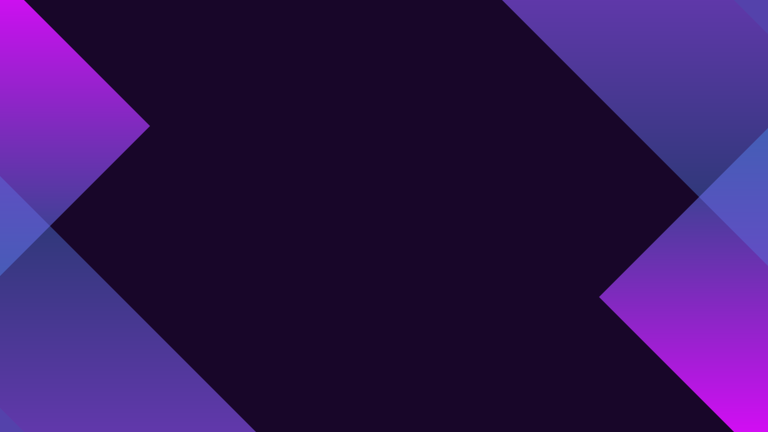
Write a WebGL 2 fragment shader that draws this background.

```glsl
#version 300 es
precision highp float;

uniform vec2 u_resolution;
out vec4 outColor;

// Smooth coverage of the half-plane where a diagonal distance is negative
float inside(float diagonal) {
    float pixel = 1.0 / u_resolution.y;
    return 1.0 - smoothstep(-pixel, pixel, diagonal);
}

void main() {
    // Canvas heights, measured downward from the top left
    vec2 p = gl_FragCoord.xy / u_resolution.y;
    p.y = 1.0 - p.y;

    // Half-turn symmetry: the right side repeats the left one
    vec2 pivot = vec2(0.867, 0.4896);
    if (p.x > pivot.x) p = 2.0 * pivot - p;

    float falling = p.x - p.y;
    float rising = p.x + p.y;

    // Coverage of the magenta arrow, the indigo panel and its corner
    float arrow = inside(falling - 0.0556) * inside(rising - 0.639);
    float panel = inside(falling + 0.4074);
    float corner = inside(falling + 0.944);

    // Vertical gradients
    vec3 arrowColor = mix(vec3(0.80, 0.06, 0.94), vec3(0.26, 0.25, 0.59), p.y / 0.523);
    vec3 panelColor = mix(vec3(0.19, 0.22, 0.48), vec3(0.38, 0.22, 0.67), (p.y - 0.523) / 0.477);
    vec3 overlapColor = mix(vec3(0.37, 0.31, 0.76), vec3(0.28, 0.36, 0.72), (p.y - 0.407) / 0.232);

    // Layers, back to front
    vec3 color = vec3(0.094, 0.025, 0.16);
    color = mix(color, arrowColor, arrow);
    color = mix(color, mix(panelColor, overlapColor, arrow), panel);
    color = mix(color, vec3(0.33, 0.26, 0.67), corner);

    outColor = vec4(color, 1.0);
}
```
